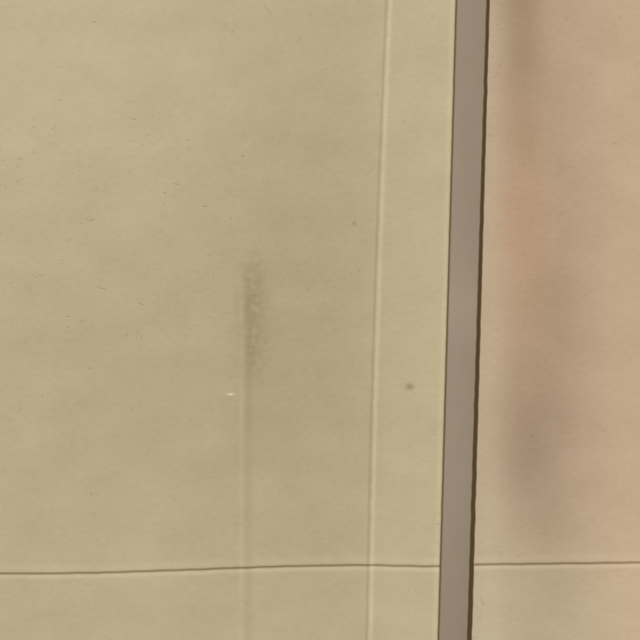
Write a WebGL 1 fragment shader that draws this texture.

```glsl
precision highp float;
// Fibrous beige card panels with pressed creases, a worn stain and a slim metal strip.
uniform vec2 u_resolution;

#define CARD_COLOR vec3(0.730, 0.670, 0.535)
#define BLUSH_COLOR vec3(0.725, 0.635, 0.530)
#define STRIP_COLOR vec3(0.590, 0.530, 0.455)
#define GROOVE_COLOR vec3(0.300, 0.235, 0.150)
#define GRAIN_AMOUNT 0.026
#define MOTTLE_AMOUNT 0.035
#define FIBRE_AMOUNT 0.13
#define CREASE_WIDTH 0.0026
#define GROOVE_WIDTH 0.0065

vec2 hashGradient(vec2 cell) {
  vec2 p = vec2(dot(cell, vec2(127.1, 311.7)), dot(cell, vec2(269.5, 183.3)));
  return fract(sin(p) * 43758.5) * 2.0 - 1.0;
}

float gradientNoise(vec2 p) {
  vec2 i = floor(p), f = fract(p);
  vec2 w = f * f * f * (f * (f * 6.0 - 15.0) + 10.0);
  float a = dot(hashGradient(i), f);
  float b = dot(hashGradient(i + vec2(1.0, 0.0)), f - vec2(1.0, 0.0));
  float c = dot(hashGradient(i + vec2(0.0, 1.0)), f - vec2(0.0, 1.0));
  float d = dot(hashGradient(i + 1.0), f - 1.0);
  return mix(mix(a, b, w.x), mix(c, d, w.x), w.y);
}

float fbm(vec2 p) {
  float sum = 0.0, amp = 0.6;
  for (int i = 0; i < 4; i++) {
    sum += amp * gradientNoise(p);
    p = p * 2.03 + 17.3;
    amp *= 0.55;
  }
  return sum;
}

float bump(float d, float width) {
  return exp(-d * d / (width * width));
}

float blob(vec2 p, vec2 center, vec2 radius) {
  vec2 q = (p - center) / radius;
  return exp(-dot(q, q));
}

// Sparse short fibres, stretched sideways and bent by noise
float fibres(vec2 p) {
  vec2 bend = vec2(gradientNoise(p * 23.0), gradientNoise(p * 23.0 + 40.0)) * 0.03;
  vec2 q = p + bend;
  float flat_ = smoothstep(0.30, 0.62, gradientNoise(q * vec2(75.0, 190.0)));
  float slant = smoothstep(0.34, 0.62, gradientNoise(vec2(q.x + q.y, q.y - q.x) * vec2(75.0, 140.0)));
  return flat_ + 0.7 * slant;
}

// Card with its broad light, stain and speckle
vec3 cardPanel(vec2 p) {
  vec3 col = CARD_COLOR;
  col += 0.025 * blob(p, vec2(0.10, 0.95), vec2(0.35, 0.40));
  col -= 0.040 * blob(p, vec2(0.47, 0.52), vec2(0.15, 0.42));
  col -= 0.020 * blob(p, vec2(0.18, 0.45), vec2(0.22, 0.30));
  col += 0.016 * smoothstep(0.56, 0.62, p.x);
  col += 0.014 * blob(p, vec2(0.17, 0.14), vec2(0.08, 0.025));
  float scuff = smoothstep(0.62, 0.56, p.y) * smoothstep(0.38, 0.46, p.y);
  float patchy = 0.7 + 1.2 * gradientNoise(p * 90.0);
  col -= 0.060 * scuff * bump(p.x - 0.396, 0.021) * patchy;
  float trail = smoothstep(0.60, 0.50, p.y) * (0.7 + 0.6 * gradientNoise(p * vec2(9.0, 14.0)));
  col -= 0.036 * trail * bump(p.x - 0.388, 0.007);
  col += 0.025 * trail * bump(p.x - 0.377, 0.004);
  return col;
}

// Blushed panel with soft vertical folds of shade
vec3 blushPanel(vec2 p) {
  vec3 col = BLUSH_COLOR;
  col -= 0.085 * blob(p, vec2(0.815, 1.02), vec2(0.035, 0.24));
  col -= 0.045 * blob(p, vec2(0.86, 0.45), vec2(0.07, 0.38));
  col -= vec3(0.060, 0.055, 0.050) * blob(p, vec2(0.825, 0.31), vec2(0.045, 0.11));
  col += vec3(0.022, -0.012, -0.018) * blob(p, vec2(0.82, 0.65), vec2(0.045, 0.22));
  col += vec3(0.035, 0.022, 0.012) * smoothstep(0.87, 0.99, p.x);
  col += vec3(0.012, 0.028, 0.020) * smoothstep(0.28, 0.02, p.y);
  return col + vec3(0.015, 0.025, 0.020) * bump(p.x - 0.765, 0.025);
}

void main() {
  vec2 uv = gl_FragCoord.xy / u_resolution;
  float aa = 1.2 / min(u_resolution.x, u_resolution.y);
  float wobble = 0.0012 * gradientNoise(vec2(uv.y * 45.0, 3.0));
  float stripLeft = 0.685 + 0.028 * uv.y + wobble * 0.4;
  float stripRight = 0.737 + 0.028 * uv.y + wobble;
  float onRight = smoothstep(-aa, aa, uv.x - stripRight);
  vec3 col = mix(cardPanel(uv), blushPanel(uv), onRight);

  // Paper texture
  float density = 0.4 + 0.6 * blob(uv, vec2(0.20, 0.57), vec2(0.24, 0.30));
  density += 0.5 * blob(uv, vec2(0.395, 0.52), vec2(0.03, 0.10));
  density *= smoothstep(-0.25, 0.3, gradientNoise(uv * 17.0));
  col += MOTTLE_AMOUNT * fbm(uv * vec2(11.0, 16.0));
  col += GRAIN_AMOUNT * fbm(uv * vec2(85.0, 140.0));
  col -= FIBRE_AMOUNT * density * fibres(uv) * vec3(0.9, 0.9, 0.85);
  col -= 0.13 * blob(uv, vec2(0.640, 0.396), vec2(0.006, 0.005));
  col += 0.16 * blob(uv, vec2(0.360, 0.384), vec2(0.005, 0.002));

  // Upright ridge
  float ridge = uv.x - (0.577 + 0.016 * uv.y + 0.015 * uv.y * uv.y) - wobble;
  col += 0.050 * bump(ridge - 0.002, CREASE_WIDTH * 1.5);
  col -= 0.050 * bump(ridge + 0.004, CREASE_WIDTH);

  // Level fold, offset across the strip
  float foldLeft = 0.104 + 0.013 * smoothstep(0.05, 0.57, uv.x) - 0.002 * smoothstep(0.58, 0.68, uv.x);
  float foldRight = 0.118 + 0.012 * (uv.x - 0.74);
  float fold = uv.y - mix(foldLeft, foldRight, onRight) - 0.001 * gradientNoise(vec2(uv.x * 30.0, 8.0));
  col -= 0.190 * bump(fold, CREASE_WIDTH * 0.75);
  col += 0.045 * bump(fold + 0.005, CREASE_WIDTH * 1.4);
  col += 0.020 * bump(fold - 0.008, CREASE_WIDTH * 2.5);

  // Metal strip, its thin left outline and deep right groove
  float inStrip = smoothstep(-aa, aa, uv.x - stripLeft) * (1.0 - onRight);
  float across = (uv.x - stripLeft) / (stripRight - stripLeft);
  vec3 metal = STRIP_COLOR + 0.025 * (0.5 - across) + 0.012 * fbm(uv * vec2(30.0, 12.0));
  metal += 0.03 * blob(uv, vec2(0.725, 0.52), vec2(0.06, 0.06)) - 0.02 * smoothstep(0.3, 0.0, uv.y);
  col += 0.025 * bump(uv.x - stripLeft + 0.006, 0.004);
  col = mix(col, metal, inStrip);
  col = mix(col, GROOVE_COLOR, 0.65 * bump(uv.x - stripLeft, 0.0018));
  float grooveWidth = GROOVE_WIDTH * (1.1 - 0.35 * uv.y);
  float groove = smoothstep(-aa, aa, grooveWidth * 0.5 - abs(uv.x - stripRight + grooveWidth * 0.5));
  col = mix(col, GROOVE_COLOR, 0.92 * groove);
  gl_FragColor = vec4(clamp(col, 0.0, 1.0), 1.0);
}
```
